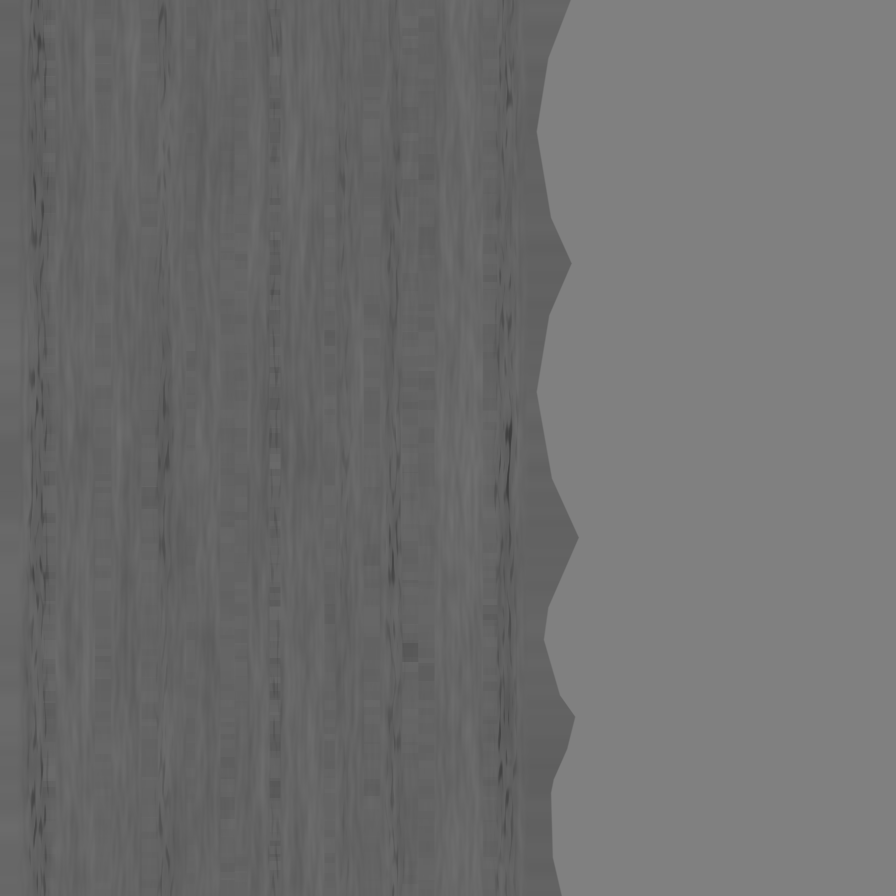
Reproduce this texture map procedurally as a Shadertoy shader.

```glsl
// Grey bark texture map: vertical wood grain with dark cracks and columns of
// smeared blocks, ending at a ragged right edge beside a flat grey field.
// Grain is stretched gradient noise; the edge is a piecewise linear curve.

const float FIELD_GREY = 0.5;
const float BARK_GREY = 0.392;

// Ragged edge as (height, position across), from bottom to top.
const vec2 EDGE[18] = vec2[18](
    vec2(0.0, 0.627), vec2(0.043, 0.617), vec2(0.115, 0.615),
    vec2(0.130, 0.618), vec2(0.164, 0.633), vec2(0.2, 0.642),
    vec2(0.224, 0.625), vec2(0.286, 0.607), vec2(0.322, 0.612),
    vec2(0.4, 0.646), vec2(0.466, 0.616), vec2(0.5625, 0.599),
    vec2(0.648, 0.613), vec2(0.706, 0.638), vec2(0.757, 0.615),
    vec2(0.853, 0.599), vec2(0.935, 0.612), vec2(1.0, 0.637));

// Block columns as (centre, half width, contrast).
const vec3 COLUMNS[12] = vec3[12](
    vec3(0.055, 0.007, 0.045), vec3(0.115, 0.009, 0.03),
    vec3(0.167, 0.009, 0.025), vec3(0.213, 0.005, 0.025),
    vec3(0.254, 0.008, 0.03), vec3(0.269, 0.007, 0.03),
    vec3(0.307, 0.006, 0.06), vec3(0.368, 0.006, 0.03),
    vec3(0.415, 0.009, 0.03), vec3(0.458, 0.009, 0.045),
    vec3(0.476, 0.009, 0.025), vec3(0.547, 0.008, 0.035));

// Dark cracks as (centre, half width, strength).
const vec3 CRACKS[6] = vec3[6](
    vec3(0.043, 0.010, 0.13), vec3(0.183, 0.008, 0.08),
    vec3(0.306, 0.007, 0.06), vec3(0.384, 0.006, 0.05),
    vec3(0.440, 0.008, 0.09), vec3(0.564, 0.010, 0.14));

float hash(vec2 p) {
    vec3 q = fract(p.xyx * 0.1031);
    q += dot(q, q.yzx + 33.33);
    return fract((q.x + q.y) * q.z);
}

vec2 gradient(vec2 cell) {
    float angle = 6.2832 * hash(cell);
    return vec2(cos(angle), sin(angle));
}

float gradientNoise(vec2 p) {
    vec2 i = floor(p), f = fract(p);
    vec2 u = f * f * f * (f * (f * 6.0 - 15.0) + 10.0);
    vec2 e = vec2(1.0, 0.0);
    float low = mix(dot(gradient(i), f), dot(gradient(i + e), f - e), u.x);
    float high = mix(dot(gradient(i + e.yx), f - e.yx),
                     dot(gradient(i + e.xx), f - e.xx), u.x);
    return mix(low, high, u.y);
}

float edgeAt(float y) {
    float x = EDGE[0].y;
    for (int i = 0; i < 17; i++) {
        float t = (y - EDGE[i].x) / (EDGE[i + 1].x - EDGE[i].x);
        if (t >= 0.0) x = mix(EDGE[i].y, EDGE[i + 1].y, min(t, 1.0));
    }
    return x;
}

float stripe(float x, float centre, float halfWidth, float blur) {
    return 1.0 - smoothstep(-blur, blur, abs(x - centre) - halfWidth);
}

// Flat horizontal smears, as if one row were stretched sideways.
float smear(float y, float seed) {
    return 0.025 * gradientNoise(vec2(seed, y * 9.0))
         + 0.018 * gradientNoise(vec2(seed + 7.3, y * 45.0));
}

// Random rows of uneven height, with a few much darker ones.
float blocks(float y, float seed) {
    float warped = y + 0.016 * gradientNoise(vec2(seed, y * 22.0));
    float fine = hash(vec2(floor(warped * 105.0), seed));
    float coarse = hash(vec2(floor(warped * 46.0), seed + 19.0));
    float dark = smoothstep(0.88, 1.0, coarse);
    return 0.7 * (fine - 0.5) + 0.7 * (coarse - 0.5) - 1.4 * dark;
}

float grain(vec2 p) {
    float sway = 0.004 * gradientNoise(p * vec2(8.0, 5.0));
    float x = p.x + sway;
    return 0.030 * gradientNoise(vec2(x * 38.0, p.y * 3.0))
         + 0.034 * gradientNoise(vec2(x * 110.0, p.y * 9.0))
         + 0.028 * gradientNoise(vec2(x * 230.0, p.y * 30.0));
}

float crack(vec2 p, float centre, float halfWidth) {
    float x = p.x + 0.004 * gradientNoise(vec2(centre * 50.0, p.y * 14.0));
    float fibre = gradientNoise(vec2(x * 270.0, p.y * 32.0));
    float cluster = 0.65 + 0.8 * gradientNoise(vec2(centre * 90.0, p.y * 7.0));
    return stripe(x, centre, halfWidth, 0.006) * cluster
         * (0.12 + smoothstep(0.02, 0.5, fibre));
}

float bark(vec2 p) {
    float grey = BARK_GREY + grain(p);
    grey += 0.022 * stripe(p.x, 0.515, 0.018, 0.018);
    grey += 0.012 * stripe(p.x, 0.105, 0.012, 0.015);
    for (int i = 0; i < 12; i++) {
        vec3 c = COLUMNS[i];
        float patches = 0.55 + gradientNoise(vec2(c.x * 80.0, p.y * 6.0));
        float tone = BARK_GREY + c.z * blocks(p.y, float(i) * 13.0 + 5.0);
        grey = mix(grey, tone, stripe(p.x, c.x, c.y, 0.001) * clamp(patches * 1.5, 0.15, 0.9));
    }
    for (int i = 0; i < 6; i++)
        grey -= CRACKS[i].z * crack(p, CRACKS[i].x, CRACKS[i].y);
    // Smooth margins on both sides of the bark.
    float left = 0.402 + smear(p.y, 2.4) + 0.02 * stripe(p.y, 0.62, 0.02, 0.07);
    grey = mix(left, grey, smoothstep(0.018, 0.028, p.x));
    return mix(grey, 0.385 + smear(p.y, 5.6), smoothstep(0.578, 0.592, p.x));
}

void mainImage(out vec4 fragColor, in vec2 fragCoord) {
    vec2 p = fragCoord / iResolution.xy;
    float pixel = 1.0 / iResolution.x;
    float field = smoothstep(-pixel, pixel, p.x - edgeAt(p.y));
    fragColor = vec4(vec3(mix(bark(p), FIELD_GREY, field)), 1.0);
}
```
